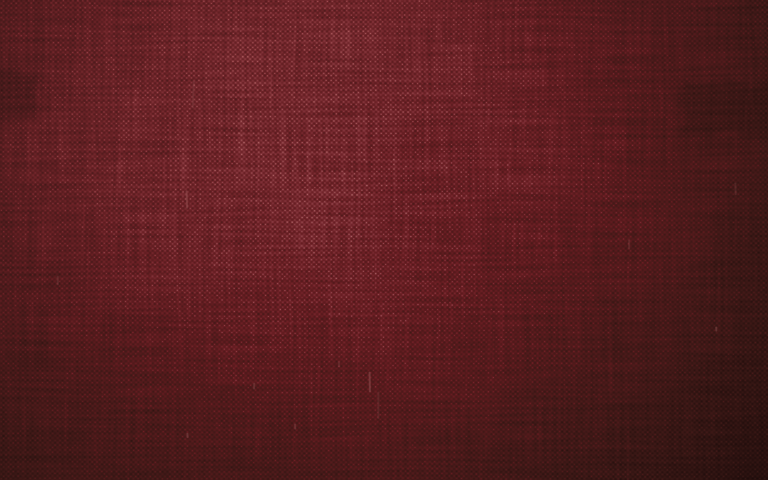
A WebGL 2 fragment shader for this texture:

```glsl
#version 300 es
precision highp float;
// Worn dark red book cloth: a fine plain weave with slubs, stains and uneven light.

uniform vec2 u_resolution;
out vec4 fragColor;

const float PI = 3.14159265;
const vec2 THREADS = vec2(196.0, 204.0);    // warp and weft threads per canvas height
const float THREAD_WOBBLE = 0.6;            // thread drift, in threads
const float WEAVE_DEPTH = 0.15;
const float GLINT = 0.10;
const float WARP_STREAK = 0.10;
const float WEFT_STREAK = 0.13;
const float STREAK_FINENESS = 0.68;         // noise cells per thread
const float SLUB = 0.035;
const float CLOUD = 0.05;
const float STAIN_DEPTH = 0.15;
const int FLECKS = 12;

const float LIGHT_LEVEL = 0.445;
const vec2 LIGHT_CENTRE = vec2(0.40, 0.74); // fraction of the canvas
const vec2 LIGHT_FALLOFF = vec2(1.7, 0.86);

// Cloth colours from shadow to glint, ordered by red
const int TONES = 6;
const vec3 CLOTH[TONES] = vec3[](
  vec3(0.22, 0.09, 0.08), vec3(0.29, 0.10, 0.10), vec3(0.34, 0.10, 0.11),
  vec3(0.42, 0.12, 0.14), vec3(0.49, 0.18, 0.21), vec3(0.66, 0.40, 0.40));
const vec3 DUST = vec3(0.39, 0.15, 0.16);

float hash(vec2 p) {
  vec3 q = fract(vec3(p.xyx) * 0.1031);
  q += dot(q, q.yzx + 33.33);
  return fract((q.x + q.y) * q.z);
}

vec2 gradient(vec2 cell) {
  float angle = 2.0 * PI * hash(cell);
  return vec2(cos(angle), sin(angle));
}

float gradientNoise(vec2 p) {
  vec2 i = floor(p), f = p - i;
  vec2 s = f * f * f * (f * (f * 6.0 - 15.0) + 10.0);
  vec2 e = vec2(1.0, 0.0);
  float low = mix(dot(gradient(i), f), dot(gradient(i + e), f - e), s.x);
  float high = mix(dot(gradient(i + e.yx), f - e.yx), dot(gradient(i + 1.0), f - 1.0), s.x);
  return 1.4 * mix(low, high, s.y);
}

float softBox(vec2 p, vec2 halfSize, float blur) {
  vec2 d = abs(p) - halfSize;
  float dist = length(max(d, 0.0)) + min(max(d.x, d.y), 0.0);
  return 1.0 - smoothstep(-blur, blur, dist);
}

vec3 clothColour(float tone) {
  vec3 colour = CLOTH[0] * min(tone / CLOTH[0].r, 1.0);
  for (int i = 1; i < TONES; i++) {
    float low = CLOTH[i - 1].r;
    colour = mix(colour, CLOTH[i], clamp((tone - low) / (CLOTH[i].r - low), 0.0, 1.0));
  }
  return colour;
}

// Short pale loose fibres lying mostly along the warp
float flecks(vec2 p, float aspect, float pixel) {
  float cover = 0.0;
  for (int i = 0; i < FLECKS; i++) {
    float id = float(i) + 1.0;
    vec2 d = p - vec2(hash(vec2(id, 3.7)) * aspect, hash(vec2(id, 8.1)));
    float reach = mix(0.003, 0.045, pow(hash(vec2(id, 5.3)), 3.0));
    d.x += 0.1 * d.y * (hash(vec2(id, 1.9)) - 0.5);
    d.y -= clamp(d.y, -reach, reach);
    float fibre = 1.0 - smoothstep(0.0005, 0.0015 + pixel, length(d));
    cover = max(cover, fibre * mix(0.4, 1.0, hash(vec2(id, 6.6))));
  }
  return cover;
}

void main() {
  vec2 uv = gl_FragCoord.xy / u_resolution;
  vec2 p = gl_FragCoord.xy / u_resolution.y;
  float aspect = u_resolution.x / u_resolution.y;
  float pixel = 1.0 / u_resolution.y;

  // Plain weave: alternate crossings rise and sink
  vec2 drift = vec2(gradientNoise(p * 4.0), gradientNoise(p * 4.0 + 31.0));
  vec2 thread = p * THREADS + THREAD_WOBBLE * drift;
  float crossing = sin(PI * thread.x) * sin(PI * thread.y);
  float grain = hash(floor(thread) + 7.0);
  float resolved = 1.0 - smoothstep(0.75, 1.2, THREADS.y * pixel);

  // Uneven yarn thickness along each thread
  vec2 yarn = thread * STREAK_FINENESS;
  float warp = gradientNoise(vec2(yarn.x, p.y * 5.0));
  float weft = gradientNoise(vec2(p.x * 5.0, yarn.y + 50.0));
  float slub = smoothstep(0.35, 0.75, gradientNoise(vec2(yarn.x * 0.8 + 90.0, p.y * 7.0)));
  float cloud = gradientNoise(p * 3.0 + 12.0) + 0.5 * gradientNoise(p * 9.0);

  // Light falling off toward the edges
  vec2 away = uv - LIGHT_CENTRE;
  float light = LIGHT_LEVEL * exp(-dot(LIGHT_FALLOFF, away * away));

  float relief = WEAVE_DEPTH * crossing * (0.6 + 0.8 * grain) * resolved;
  float tone = light * (1.0 + relief + WARP_STREAK * warp + WEFT_STREAK * weft + CLOUD * cloud);
  float glint = pow(max(crossing, 0.0), 2.0) * grain * grain * resolved;
  tone += light / LIGHT_LEVEL * (GLINT * glint + SLUB * slub);

  // Damp marks near the upper side edges
  vec2 ragged = 0.012 * vec2(gradientNoise(p * 22.0), gradientNoise(p * 22.0 + 5.0));
  float stain = softBox(p + ragged - vec2(0.03, 0.80), vec2(0.05, 0.055), 0.012);
  stain += softBox(p + ragged - vec2(aspect - 0.08, 0.775), vec2(0.10, 0.055), 0.012);
  tone *= 1.0 - STAIN_DEPTH * stain;

  // Greyed bloom toward the upper left, then loose fibres
  float bloom = smoothstep(0.2, 1.1, uv.y - 0.8 * uv.x + 0.3 + 0.1 * cloud);
  vec3 colour = clothColour(tone);
  colour = mix(colour, DUST * tone / DUST.r, 0.4 * bloom);
  colour = mix(colour, CLOTH[TONES - 1], 0.4 * flecks(p, aspect, pixel));
  fragColor = vec4(colour, 1.0);
}
```
